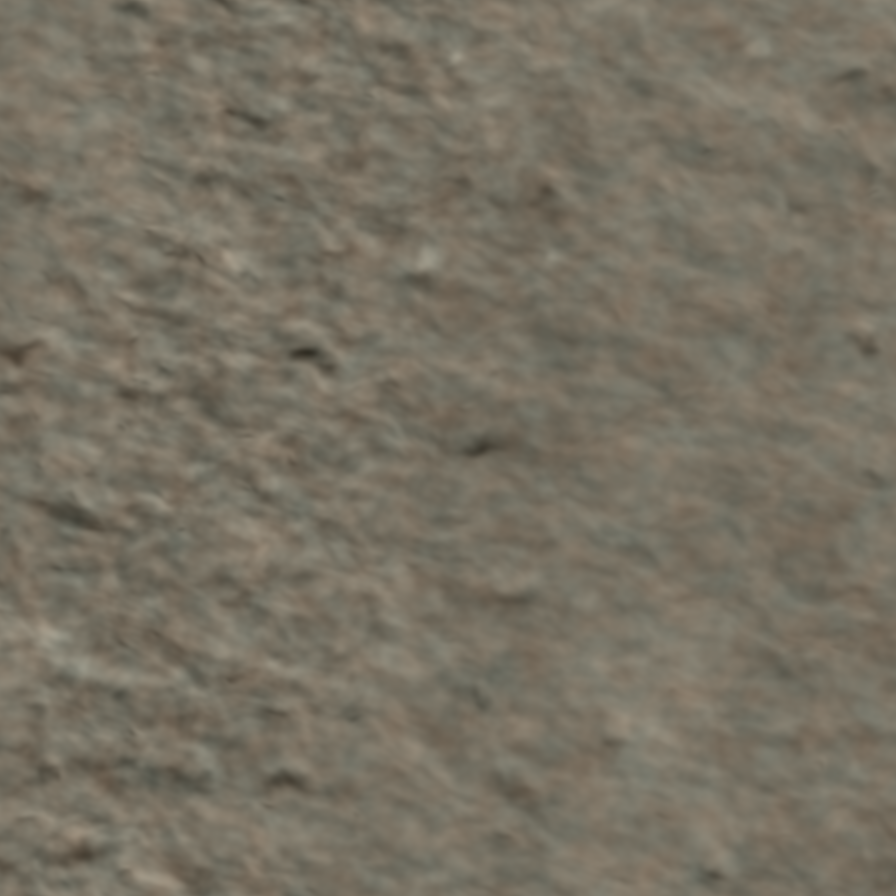
Reproduce this texture procedurally as a three.js fragment shader.

```glsl
// Worn, dusty ground with soft slanted relief, scattered dents and pale flecks.
varying vec2 vUv;

#define SOIL_COLOR vec3(0.467, 0.443, 0.388)
#define WARM_TINT vec3(0.030, -0.004, -0.015)
#define SLANT -0.30
#define RELIEF 0.085
#define MOTTLE 0.080
#define GRAIN 0.075
#define DENT_CELLS 10.0
#define DENT_DEPTH 0.15
#define PIT_CELLS 23.0
#define PIT_DEPTH 0.085
#define FLECK_CELLS 9.0
#define FLECK_LIGHT 0.12

float hash(vec2 p) {
  return fract(sin(dot(p, vec2(127.1, 311.7))) * 43758.5453);
}

// Gradient noise, centred on zero.
float corner(vec2 cell, vec2 offset) {
  float angle = 6.2832 * hash(cell);
  return dot(vec2(cos(angle), sin(angle)), offset);
}

float noise(vec2 p) {
  vec2 i = floor(p);
  vec2 f = p - i;
  vec2 s = f * f * f * (f * (f * 6.0 - 15.0) + 10.0);
  vec2 e = vec2(1.0, 0.0);
  return mix(mix(corner(i, f), corner(i + e, f - e), s.x),
             mix(corner(i + e.yx, f - e.yx), corner(i + e.xx, f - e.xx), s.x), s.y);
}

// Coordinates measured along and across a direction.
vec2 alongAcross(vec2 p, float angle) {
  float c = cos(angle);
  float s = sin(angle);
  return vec2(c * p.x + s * p.y, c * p.y - s * p.x);
}

float height(vec2 p) {
  return noise(p * vec2(17.0, 28.0)) + 0.7 * noise(p * vec2(34.0, 50.0) + 17.0);
}

// Trampled band that leans to the right towards the top.
float roughBand(vec2 uv) {
  float d = (uv.x - 0.12 - 0.25 * uv.y + 0.12 * noise(uv * 4.0)) / 0.22;
  return exp(-d * d);
}

// Dark elongated hollows, each with a faint lit lip.
float dents(vec2 uv, float cells) {
  vec2 p = uv * cells;
  vec2 home = floor(p);
  float tone = 0.0;
  for (int y = -1; y <= 1; y++) {
    for (int x = -1; x <= 1; x++) {
      vec2 cell = home + vec2(float(x), float(y));
      vec2 center = cell + vec2(hash(cell + 3.1), hash(cell + 7.7));
      float chance = 0.16 + 0.55 * roughBand(center / cells);
      float present = step(hash(cell + 11.3), chance);
      float size = hash(cell + 19.9);
      vec2 d = alongAcross(p - center, SLANT + 0.7 * (hash(cell + 23.5) - 0.5));
      d /= vec2(mix(0.16, 0.42, size * size), mix(0.09, 0.14, size));
      vec2 lip = d - vec2(0.2, 1.8);
      float depth = mix(0.35, 1.0, hash(cell + 31.7));
      tone += present * depth * (0.45 * exp(-dot(lip, lip)) - exp(-dot(d, d)));
    }
  }
  return tone;
}

// Pale dusty patches, mostly inside the rough band.
float flecks(vec2 uv) {
  vec2 p = uv * FLECK_CELLS;
  vec2 cell = floor(p);
  vec2 center = cell + 0.35 + 0.3 * vec2(hash(cell + 41.3), hash(cell + 47.9));
  float present = step(hash(cell + 53.1), 0.04 + 0.4 * roughBand(center / FLECK_CELLS));
  vec2 d = alongAcross(p - center, 1.6 * (hash(cell + 59.7) - 0.5));
  d /= vec2(0.16, 0.09);
  return present * mix(0.4, 1.0, hash(cell + 61.1)) * exp(-dot(d, d));
}

void main() {
  // Bend the ground slightly so that no feature is perfectly regular.
  vec2 bend = vec2(noise(vUv * 13.0 + 5.0), noise(vUv * 13.0 + 29.0));
  vec2 fineBend = vec2(noise(vUv * 45.0 + 9.0), noise(vUv * 45.0 + 37.0));
  vec2 ground = vUv + 0.010 * bend;
  vec2 p = alongAcross(ground, SLANT);
  vec2 ragged = ground + 0.010 * fineBend;
  float rough = roughBand(vUv);

  // Relief lit from above, over broad blotches and fine grain.
  float relief = height(p) - height(p + vec2(0.004, 0.014));
  float mottle = noise(p * vec2(10.0, 16.0) + 71.0) + 0.6 * noise(p * 4.0 + 83.0);
  float grain = noise(p * vec2(42.0, 66.0) + 97.0) + 0.4 * noise(p * vec2(85.0, 110.0));

  float tone = RELIEF * mix(0.55, 1.1, rough) * relief;
  tone += MOTTLE * mottle;
  tone += GRAIN * mix(0.65, 1.2, rough) * grain;
  tone += DENT_DEPTH * dents(ragged, DENT_CELLS);
  tone += PIT_DEPTH * dents(ragged + 0.37, PIT_CELLS) * mix(0.5, 1.0, rough);
  tone += FLECK_LIGHT * flecks(ragged);

  // Drift between pinkish and greenish dust.
  float warmth = noise(vUv * 19.0 + 113.0) + 0.7 * noise(vUv * 38.0 + 131.0);
  vec3 color = SOIL_COLOR + tone * vec3(1.0, 0.98, 0.92) + WARM_TINT * warmth;
  gl_FragColor = vec4(color, 1.0);
}
```
